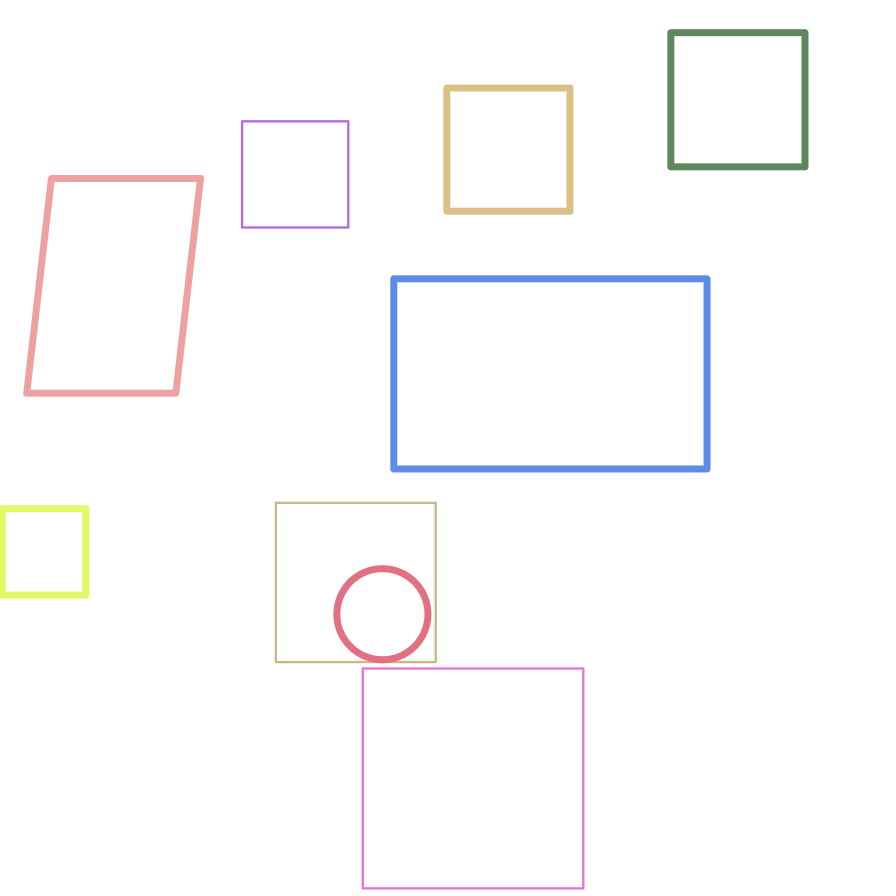
Give the GLSL for this background, as a WebGL 1 fragment shader.

```glsl
precision highp float;
// Outlined shapes scattered on a white sheet: boxes, a slanted box and a ring.
// Each outline is the absolute distance to a shape, thickened by a half width
// and blended over the sheet with an edge about one pixel soft.

uniform vec2 u_resolution;

#define THICK 0.0039
#define THIN 0.0013
#define SLANT 0.115
#define RING_CENTER vec2(0.4268, 0.3145)
#define RING_RADIUS 0.0508

// Signed distance to a box given as (left, bottom, right, top).
float boxDistance(vec2 p, vec4 box) {
  vec2 d = abs(p - 0.5 * (box.xy + box.zw)) - 0.5 * (box.zw - box.xy);
  return length(max(d, 0.0)) + min(max(d.x, d.y), 0.0);
}

// Box whose sides lean to the right, sheared about its middle height.
float slantedBoxDistance(vec2 p, vec4 box) {
  p.x -= SLANT * (p.y - 0.5 * (box.y + box.w));
  return boxDistance(p, box);
}

// Blends an outline of the given half width over the sheet.
void stroke(inout vec3 sheet, float dist, float halfWidth, vec3 ink) {
  float pixel = 1.0 / min(u_resolution.x, u_resolution.y);
  float coverage = clamp(0.5 - (abs(dist) - halfWidth) / pixel, 0.0, 1.0);
  sheet = mix(sheet, ink, coverage);
}

void main() {
  vec2 p = gl_FragCoord.xy / min(u_resolution.x, u_resolution.y);

  vec3 rose   = vec3(0.93, 0.63, 0.63);
  vec3 violet = vec3(0.70, 0.41, 0.88);
  vec3 tan_   = vec3(0.86, 0.75, 0.52);
  vec3 green  = vec3(0.37, 0.53, 0.37);
  vec3 blue   = vec3(0.36, 0.55, 0.91);
  vec3 lime   = vec3(0.88, 0.98, 0.40);
  vec3 olive  = vec3(0.77, 0.73, 0.51);
  vec3 pink   = vec3(0.91, 0.45, 0.83);
  vec3 coral  = vec3(0.89, 0.44, 0.51);

  vec3 sheet = vec3(1.0);

  // Upper shapes
  stroke(sheet, slantedBoxDistance(p, vec4(0.0436, 0.5612, 0.2100, 0.8008)), THICK, rose);
  stroke(sheet, boxDistance(p, vec4(0.2702, 0.7461, 0.3887, 0.8646)), THIN, violet);
  stroke(sheet, boxDistance(p, vec4(0.4987, 0.7643, 0.6361, 0.9017)), THICK, tan_);
  stroke(sheet, boxDistance(p, vec4(0.7487, 0.8138, 0.8984, 0.9635)), THICK, green);

  // Middle and lower boxes
  stroke(sheet, boxDistance(p, vec4(0.4395, 0.4766, 0.7891, 0.6888)), THICK, blue);
  stroke(sheet, boxDistance(p, vec4(0.0026, 0.3359, 0.0957, 0.4323)), THICK, lime);
  stroke(sheet, boxDistance(p, vec4(0.3079, 0.2611, 0.4863, 0.4388)), THIN, olive);
  stroke(sheet, boxDistance(p, vec4(0.4049, 0.0085, 0.6510, 0.2539)), THIN, pink);

  // Ring inside the olive box
  stroke(sheet, length(p - RING_CENTER) - RING_RADIUS, THICK, coral);

  gl_FragColor = vec4(sheet, 1.0);
}
```
